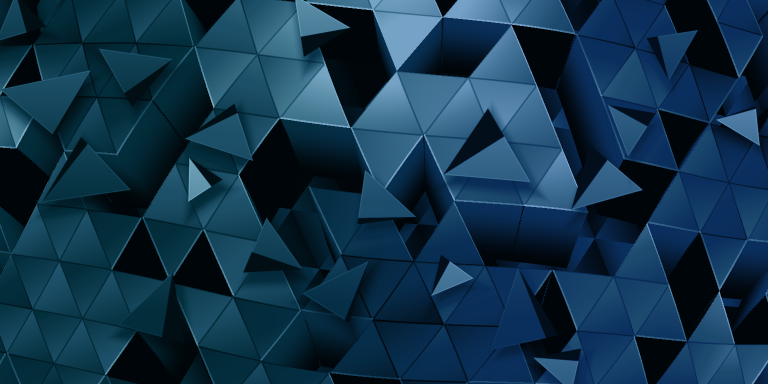
This background is drawn by a Shadertoy shader. Its source:

```glsl
// A bulging shell of triangular facets, broken into raised plates over dark gaps.
// Cellular noise groups the facets into plates, a short march draws the plate
// walls in the gaps, and a loop scatters loose two-sided shards on top.

const float FACETS_PER_UNIT = 5.2;
const int WALL_STEPS = 36;
const int SHARDS = 19;

float hash(vec2 p) {
    return fract(sin(dot(p, vec2(127.1, 311.7))) * 4375.85);
}

vec2 hash2(vec2 p) {
    return vec2(hash(p), hash(p + 37.3));
}

// Tone 0..1 to colour: teal on the left, blue on the right.
vec3 palette(float tone, float hue) {
    vec3 low = mix(vec3(0.01, 0.17, 0.24), vec3(0.04, 0.19, 0.36), hue);
    vec3 col = mix(vec3(0.0, 0.02, 0.035), low, smoothstep(0.0, 0.34, tone));
    col = mix(col, vec3(0.11, 0.30, 0.42), clamp((tone - 0.36) / 0.18, 0.0, 1.0));
    col = mix(col, vec3(0.27, 0.47, 0.59), clamp((tone - 0.56) / 0.20, 0.0, 1.0));
    col = mix(col, vec3(0.46, 0.64, 0.77), clamp((tone - 0.76) / 0.16, 0.0, 1.0));
    return col + tone * (hue - 0.5) * vec3(0.0, -0.04, 0.05);
}

float glow(vec2 p, vec2 centre, vec2 size) {
    vec2 d = (p - centre) / size;
    return exp(-dot(d, d));
}

float lightField(vec2 p) {
    return 0.35 + 0.54 * glow(p, vec2(1.08, 0.92), vec2(0.42, 0.42))
                + 0.24 * glow(p, vec2(1.55, 0.55), vec2(0.25, 0.25))
                + 0.10 * glow(p, vec2(0.60, 0.50), vec2(0.30, 0.25))
                + 0.42 * glow(p, vec2(0.0, 0.66), vec2(0.11, 0.18))
                + 0.26 * glow(p, vec2(1.95, 0.15), vec2(0.16, 0.25));
}

// Spherical bulge, a turn and a slight irregular bend.
vec2 shellCoords(vec2 p) {
    vec2 q = p - vec2(1.0, 0.5);
    q *= 1.0 + 0.22 * dot(q, q);
    q = mat2(0.992, 0.122, -0.122, 0.992) * q;
    return (q + 0.011 * sin(q.yx * vec2(6.0, 5.0) + vec2(0.7, 2.1))) * FACETS_PER_UNIT;
}

// Facet id (lattice cell, half) and barycentric coordinates.
vec3 facet(vec2 q, out vec3 bary) {
    vec2 s = vec2(q.x - q.y * 0.577, q.y * 1.155);
    vec2 f = fract(s);
    float upper = step(1.0, f.x + f.y);
    f = mix(f, 1.0 - f, upper);
    bary = vec3(1.0 - f.x - f.y, f);
    return vec3(floor(s), upper);
}

// Cellular noise: distance gap between the two nearest seeds, and seed value.
vec2 cellular(vec2 p) {
    vec2 cell = floor(p);
    float near = 9.0, second = 9.0, value = 0.0;
    for (int j = -1; j <= 1; j++)
    for (int i = -1; i <= 1; i++) {
        vec2 c = cell + vec2(i, j);
        float d = distance(p, c + hash2(c));
        second = min(second, max(near, d));
        if (d < near) { near = d; value = hash(c + 9.1); }
    }
    return vec2(second - near, value);
}

// x: is this facet part of a raised plate; y: value of its plate.
vec2 plate(vec3 id) {
    vec2 s = id.xy + (1.0 + id.z) / 3.0;
    vec2 c = cellular(vec2(s.x + 0.5 * s.y, 0.866 * s.y) / 2.8 + 4.0);
    float kept = step(0.14, c.x) * step(0.07, hash(id.xy + id.z * 17.7));
    return vec2(kept, c.y);
}

float raised(vec2 p) {
    vec3 bary;
    return plate(facet(shellCoords(p), bary)).x;
}

float gapTone(vec2 p) {
    vec3 bary;
    vec2 dir = vec2(0.9 * (p.x - 1.0) - 0.12, 0.8) * 0.18;
    for (int k = 1; k <= WALL_STEPS; k++) {
        float depth = float(k) / float(WALL_STEPS);
        vec3 id = facet(shellCoords(p + dir * depth), bary);
        if (plate(id).x > 0.5)
            return 0.36 * step(0.5, hash(id.xy + id.z * 5.3)) * (1.0 - depth);
    }
    vec3 deep = facet(shellCoords(p) * 1.15 + 0.4, bary);
    return 0.34 * hash(deep.xy + deep.z * 3.1) * (0.5 + bary.x);
}

float shellTone(vec2 p, float px) {
    vec3 bary;
    vec3 id = facet(shellCoords(p), bary);
    vec2 pl = plate(id);
    if (pl.x < 0.5) return gapTone(p);
    float tone = lightField(p) + 0.20 * (hash(id.xy + id.z * 7.9) - 0.5);
    tone += 0.16 * (pl.y - 0.5) + 0.10 * (bary.z - bary.y);
    float edge = min(bary.x, min(bary.y, bary.z)) * 0.866 / FACETS_PER_UNIT;
    float seam = 1.0 - smoothstep(0.0008, 0.0008 + px, edge);
    float open = 1.0 - raised(p + vec2(-0.003, -0.004)) * raised(p + vec2(0.004, -0.002));
    return tone + mix(-0.18 * seam, 0.24, open);
}

float halfPlane(vec2 p, vec2 a, vec2 b) {
    vec2 e = normalize(b - a);
    return dot(p - a, vec2(e.y, -e.x));
}

float triangle(vec2 p, vec2 a, vec2 b, vec2 c) {
    return max(halfPlane(p, a, b), max(halfPlane(p, b, c), halfPlane(p, c, a)));
}

vec2 corner(float angle, float size) {
    return size * vec2(cos(angle), sin(angle));
}

// Loose shards: a lit face, a dark flank and a soft shadow below.
float addShards(float tone, vec2 p, float px) {
    for (int i = 0; i < SHARDS; i++) {
        vec2 seed = vec2(float(i), 3.7);
        vec2 h = hash2(seed), g = hash2(seed + 11.0);
        vec2 pos = vec2(2.0 * fract(float(i) * 0.618 + 0.17), h.x);
        float size = mix(0.03, 0.125, sqrt(h.y)), turn = 6.283 * g.x;
        vec2 a = corner(turn, size * 1.15);
        vec2 b = corner(turn + 2.1 + 0.5 * g.y, size);
        vec2 c = corner(turn + 4.2 + 0.4 * h.x, size);
        vec2 q = p - pos;
        float shadow = triangle(q + vec2(-0.01, 0.025), a, b, c);
        tone *= 1.0 - 0.5 * (1.0 - smoothstep(-0.02, 0.03, shadow));
        float face = smoothstep(-px, px, halfPlane(q, a, mix(b, c, 0.6 + 0.35 * g.y)));
        float lit = lightField(pos) + 0.12 * (h.x - 0.3) + 0.7 * q.y;
        lit += 0.35 * step(size, 0.07);
        float d = triangle(q, a, b, c);
        lit += 0.10 * smoothstep(-0.004, -0.001, d);
        tone = mix(tone, mix(0.10, lit, face), smoothstep(px, -px, d));
    }
    return tone;
}

void mainImage(out vec4 fragColor, in vec2 fragCoord) {
    float px = 1.0 / iResolution.y;
    vec3 sum = vec3(0.0);
    // Four samples per pixel smooth the plate edges.
    for (int k = 0; k < 4; k++) {
        vec2 jitter = vec2(k & 1, k >> 1) * 0.5 - 0.25;
        vec2 p = (fragCoord + jitter) * px;
        float tone = addShards(shellTone(p, px), p, px * 0.5);
        sum += palette(clamp(tone, 0.0, 1.0), smoothstep(0.5, 1.5, p.x));
    }
    fragColor = vec4(sum / 4.0, 1.0);
}
```
